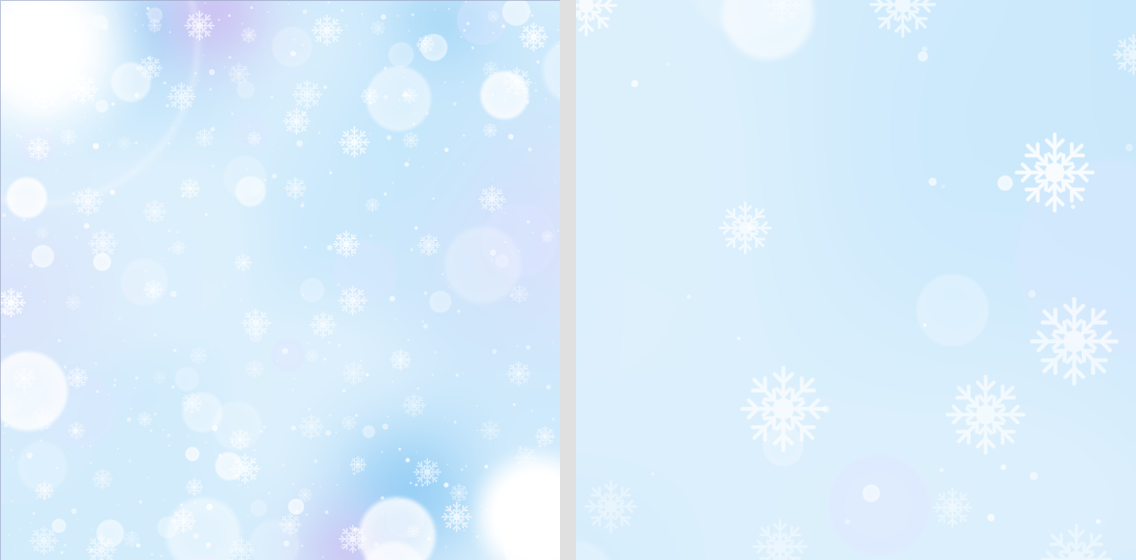
Left: the whole. Right: its middle third, enlarged.
This background is drawn by a WebGL 2 fragment shader. Its source:

```glsl
#version 300 es
precision highp float;

uniform vec2 u_resolution;
out vec4 fragColor;

const float TAU = 6.2831853;
const vec3 WHITE = vec3(1.0);
const vec3 PALE_BLUE = vec3(0.865, 0.94, 0.99);
const vec3 SKY_BLUE = vec3(0.77, 0.905, 0.985);
const vec3 DEEP_BLUE = vec3(0.56, 0.80, 0.96);
const vec3 LAVENDER = vec3(0.85, 0.87, 0.98);
const vec3 VIOLET = vec3(0.80, 0.75, 0.95);
const vec3 EDGE_GREY = vec3(0.60, 0.64, 0.76);

vec3 hash3(vec2 cell, float seed) {
    vec3 h = fract(vec3(cell.xyx + seed * 7.31) * vec3(0.1031, 0.1030, 0.0973));
    h += dot(h, h.yxz + 33.33);
    return fract((h.xxy + h.yzz) * h.zyx);
}

float valueNoise(vec2 p, float seed) {
    vec2 cell = floor(p), f = fract(p);
    f = f * f * (3.0 - 2.0 * f);
    float low = mix(hash3(cell, seed).x, hash3(cell + vec2(1, 0), seed).x, f.x);
    float high = mix(hash3(cell + vec2(0, 1), seed).x, hash3(cell + vec2(1, 1), seed).x, f.x);
    return mix(low, high, f.y);
}

float glow(vec2 p, vec2 centre, float radius) {
    vec2 d = (p - centre) / radius;
    return exp(-dot(d, d));
}

float segment(vec2 p, vec2 a, vec2 b) {
    vec2 ab = b - a;
    return length(p - a - ab * clamp(dot(p - a, ab) / dot(ab, ab), 0.0, 1.0));
}

// Eight branched arms around a solid hub, in units of the flake radius
float snowflake(vec2 q, float soft) {
    float sector = TAU / 8.0;
    float angle = mod(atan(q.y, q.x) + 0.5 * sector, sector) - 0.5 * sector;
    vec2 arm = length(q) * vec2(cos(angle), abs(sin(angle)));
    float d = segment(arm, vec2(0.0), vec2(0.95, 0.0));
    d = min(d, segment(arm, vec2(0.60, 0.0), vec2(0.80, 0.20)));
    d = min(d, segment(arm, vec2(0.30, 0.0), vec2(0.46, 0.15)));
    d = min(d, length(arm) - 0.20);
    return 1.0 - smoothstep(-soft, soft, d - 0.045);
}

// Coverage of scattered discs, denser towards the top and bottom
float discLayer(vec2 p, float cells, vec2 radii, vec2 alphas, float blur, float density, float seed, float px) {
    float clear = 1.0;
    for (int y = -1; y <= 1; y++)
    for (int x = -1; x <= 1; x++) {
        vec2 cell = floor(p * cells) + vec2(x, y);
        vec3 place = hash3(cell, seed), look = hash3(cell, seed + 5.0);
        vec2 centre = (cell + 0.1 + 0.8 * place.xy) / cells;
        float crowd = mix(0.5, 1.4, abs(2.0 * centre.y - 1.0));
        float radius = mix(radii.x, radii.y, look.x * look.x);
        float soft = max(px, radius * blur * (0.3 + look.z));
        float dist = length(p - centre);
        float body = 1.0 - smoothstep(radius - soft, radius + soft, dist);
        float rim = mix(0.82, 1.0, smoothstep(0.4, 1.0, dist / radius));
        float present = step(place.z, density * crowd);
        clear *= 1.0 - present * body * rim * mix(alphas.x, alphas.y, look.y * look.y);
    }
    return 1.0 - clear;
}

float flakeLayer(vec2 p, float cells, vec2 radii, float density, float seed, float px) {
    float clear = 1.0;
    for (int y = -1; y <= 1; y++)
    for (int x = -1; x <= 1; x++) {
        vec2 cell = floor(p * cells) + vec2(x, y);
        vec3 place = hash3(cell, seed), look = hash3(cell, seed + 5.0);
        vec2 centre = (cell + 0.15 + 0.7 * place.xy) / cells;
        float radius = mix(radii.x, radii.y, look.x);
        float alpha = step(place.z, density) * mix(0.3, 0.95, 0.4 * look.x + 0.6 * look.y);
        clear *= 1.0 - alpha * snowflake((p - centre) / radius, px / radius);
    }
    return 1.0 - clear;
}

vec3 skyWash(vec2 p) {
    vec3 color = mix(PALE_BLUE, SKY_BLUE, 0.7 * smoothstep(0.35, 0.9, valueNoise(p * 3.5, 2.0)));
    color = mix(color, LAVENDER, 0.7 * glow(p, vec2(0.95, 0.58), 0.20));
    color = mix(color, LAVENDER, 0.6 * glow(p, vec2(0.02, 0.47), 0.17));
    color = mix(color, SKY_BLUE, 0.8 * glow(p, vec2(0.70, 0.76), 0.17));
    color = mix(color, DEEP_BLUE, 0.5 * glow(p, vec2(0.79, 0.97), 0.10));
    color = mix(color, DEEP_BLUE, 0.85 * glow(p, vec2(0.73, 0.12), 0.13));
    color = mix(color, DEEP_BLUE, 0.6 * glow(p, vec2(0.26, 0.96), 0.09));
    color = mix(color, VIOLET, 0.7 * glow(p, vec2(0.62, 0.01), 0.09));
    return mix(color, VIOLET, 0.85 * glow(p, vec2(0.38, 0.98), 0.10));
}

void main() {
    float px = 1.0 / min(u_resolution.x, u_resolution.y);
    vec2 p = gl_FragCoord.xy * px;
    vec3 color = skyWash(p);

    // Blurred light discs
    color = mix(color, LAVENDER + 0.03, discLayer(p, 5.0, vec2(0.03, 0.075), vec2(0.25, 0.6), 0.06, 0.45, 11.0, px));
    color = mix(color, WHITE, discLayer(p, 5.0, vec2(0.035, 0.075), vec2(0.22, 0.85), 0.10, 0.65, 23.0, px));
    color = mix(color, WHITE, discLayer(p, 8.0, vec2(0.011, 0.028), vec2(0.25, 0.75), 0.10, 0.40, 37.0, px));

    // Corner lights and the faint halo
    float cornerDist = length(p - vec2(0.07, 0.92));
    color = mix(color, WHITE, 0.22 * exp(-pow((cornerDist - 0.283) / 0.008, 2.0)));
    color = mix(color, WHITE, 1.0 - smoothstep(0.06, 0.23, cornerDist));
    color = mix(color, WHITE, 1.0 - smoothstep(0.07, 0.135, length(p - vec2(0.96, 0.08))));

    // Snowflakes, then dots and fine sparkle
    color = mix(color, WHITE, flakeLayer(p, 10.0, vec2(0.010, 0.028), 0.88, 41.0, px));
    color = mix(color, WHITE, discLayer(p, 14.0, vec2(0.002, 0.0055), vec2(0.6, 1.0), 0.15, 0.65, 53.0, px));
    color = mix(color, WHITE, discLayer(p, 32.0, vec2(0.0009, 0.0022), vec2(0.4, 0.95), 0.2, 0.30, 67.0, px));

    // Thin shaded line on the left and top edges
    float edge = min(p.x, u_resolution.y * px - p.y);
    color = mix(color, EDGE_GREY, 0.7 * (1.0 - smoothstep(0.0005, 0.0022, edge)));
    fragColor = vec4(color, 1.0);
}
```
